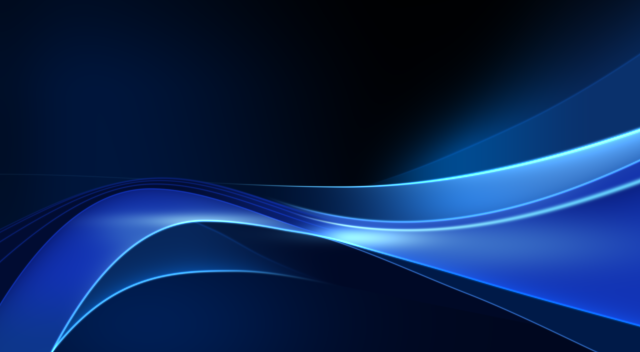
Reproduce this background procedurally as a Shadertoy shader.

```glsl
// Sweeping blue ribbons of light on a black and navy backdrop.
// Each edge is a two-part cubic curve; signed distances to the edges
// give the painted layers, their soft inner light and their bright rims.

const vec3 BLACK = vec3(0.0, 0.004, 0.015);
const vec3 NAVY = vec3(0.0, 0.085, 0.235);
const vec3 DEEP = vec3(0.0, 0.035, 0.15);
const vec3 STEEL = vec3(0.04, 0.2, 0.44);
const vec3 AZURE = vec3(0.0, 0.36, 0.69);
const vec3 ROYAL = vec3(0.07, 0.2, 0.71);
const vec3 INDIGO = vec3(0.04, 0.12, 0.49);
const vec3 HAZE = vec3(0.27, 0.5, 0.8);
const vec3 CYAN = vec3(0.4, 0.82, 1.0);
const vec3 ICE = vec3(0.66, 0.92, 1.0);
const float RIM = 0.0035; // half width of a bright rim
const int FOLDS = 5; // fine creases on the left ribbon

// Height and slope at x of a cubic from a to b with the end slopes s.
vec2 cubic(float x, vec2 a, vec2 b, vec2 s) {
  float w = b.x - a.x, t = clamp((x - a.x) / w, 0.0, 1.0), r = 1.0 - t;
  float rise = b.y - a.y;
  float h = a.y + rise * t * t * (3.0 - 2.0 * t) + w * t * r * (s.x * r - s.y * t);
  float k = 6.0 * t * r * rise / w + s.x * r * (1.0 - 3.0 * t) + s.y * t * (3.0 * t - 2.0);
  return vec2(h + k * (x - a.x - w * t), k);
}

// Signed distance above the curve through a, b and c.
float above(vec2 p, vec2 a, vec2 b, vec2 c, vec3 s) {
  vec2 f = p.x < b.x ? cubic(p.x, a, b, s.xy) : cubic(p.x, b, c, s.yz);
  return (p.y - f.x) / sqrt(1.0 + f.y * f.y);
}

float cover(float d) {
  float px = 1.0 / iResolution.y;
  return smoothstep(-px, px, d);
}

float rim(float d, float w) {
  w = max(w, 0.8 / iResolution.y);
  return exp(-d * d / (w * w));
}

// Light that fades with distance d from an edge.
float fall(float d, float w) { return exp(-max(d, 0.0) / w); }

float spot(vec2 p, float cx, float cy, float rx, float ry) {
  vec2 q = (p - vec2(cx, cy)) / vec2(rx, ry);
  return exp(-dot(q, q));
}

void mainImage(out vec4 fragColor, in vec2 fragCoord) {
  vec2 p = fragCoord / iResolution.y;
  float x = p.x;

  // Edges, from the top to the bottom of the canvas.
  float sheen = above(p, vec2(1.043, .474), vec2(1.469, .645), vec2(1.82, .848), vec3(.3, .47, .67));
  float crest = above(p, vec2(0, .505), vec2(.972, .469), vec2(1.82, .633), vec3(0, 0, .34));
  float middle = above(p, vec2(.735, .45), vec2(1.149, .37), vec2(1.82, .545), vec3(-.4, 0, .47));
  float blade = above(p, vec2(.806, .403), vec2(1.161, .346), vec2(1.82, .486), vec3(-.35, 0, .36));
  float veil = above(p, vec2(0, .348), vec2(.462, .495), vec2(.948, .372), vec3(.5, 0, -.27));
  float wave = above(p, vec2(0, .135), vec2(.427, .464), vec2(.948, .325), vec3(1.6, 0, -.25));
  float inner = above(p, vec2(.147, 0), vec2(.581, .372), vec2(.972, .313), vec3(1.9, 0, -.2));
  float arch = above(p, vec2(.147, 0), vec2(.664, .23), vec2(.972, .187), vec3(1.3, 0, -.2));
  float hem = above(p, vec2(.853, .348), vec2(1.327, .211), vec2(1.82, .073), vec3(-.3, -.3, -.27));
  float fringe = above(p, vec2(.853, .344), vec2(1.327, .166), vec2(1.694, 0), vec3(-.25, -.39, -.47));
  float crease = above(p, vec2(.604, .348), vec2(.75, .27), vec2(.98, .18), vec3(-.45, -.48, -.33));

  // Backdrop with a dark hollow right of the centre.
  vec3 col = mix(NAVY, BLACK, smoothstep(.3, 1.25, x + .25 * (p.y - .5)));
  col *= 1.0 - .4 * smoothstep(.72, 1.05, p.y);
  col *= 1.0 - .35 * spot(p, 0., .6, .14, .5);

  // Soft sheen behind the right ribbon.
  float rise = smoothstep(.98, 1.35, x), tint = smoothstep(1.25, 1.7, x);
  vec3 glow = mix(AZURE, STEEL, tint);
  col += glow * rise * .72 * exp(-pow(max(sheen, 0.0) / mix(.09, .19, tint), 1.3));
  col = mix(col, glow * mix(.85, 1.0, tint), cover(-sheen) * rise * .85);
  col += STEEL * rim(sheen, RIM) * rise * .2;

  // Upper ribbon: pale at the crest, darker towards the left.
  float right = smoothstep(.8, 1.75, x);
  vec3 band = mix(NAVY * .8, mix(STEEL, HAZE, right), smoothstep(.72, 1.35, x));
  band += CYAN * fall(-crest, .035) * right * .45;
  band += AZURE * .3 * spot(p, 1.32, .42, .25, .08);
  band = mix(band, STEEL * 1.5, .5 * fall(middle, .03) * right);
  col = mix(col, band, cover(-crest) * smoothstep(.55, .85, x));
  col += CYAN * rim(crest, RIM * (.6 + right)) * (.04 + .75 * smoothstep(.6, 1.05, x));

  // Middle ribbon.
  float join = smoothstep(.74, .98, x);
  band = mix(ROYAL, HAZE, .55 * fall(-middle, .05));
  band = mix(band, INDIGO * 1.3, .6 * smoothstep(1.45, 1.8, x));
  col = mix(col, band, cover(-middle) * join);
  col += CYAN * rim(middle, RIM) * .4 * join;

  // Lower right ribbon: saturated edges, a pale core, a bright blade on top.
  band = mix(ROYAL, INDIGO, smoothstep(1.3, 1.8, x) * fall(-blade, .08));
  band = mix(band, HAZE, .75 * spot(p, 1.36, .305, .42, .075));
  band = mix(band, ICE, .8 * spot(p, 1.03, .322, .19, .03));
  band += AZURE * .25 * fall(hem, .025);
  col = mix(col, band, cover(-blade) * join);
  col = mix(col, mix(ICE, CYAN, right), rim(blade, RIM * (.8 + 1.4 * right)) * join * .95);

  // Left wave: dark folded veil, then a glowing body.
  float left = 1.0 - smoothstep(.78, 1.0, x);
  col = mix(col, mix(DEEP, ROYAL, .08 + .5 * smoothstep(.5, .9, x)), cover(-veil) * left);
  band = mix(ROYAL, INDIGO, fall(-wave, .04));
  band = mix(band, STEEL * 1.1, (1.0 - smoothstep(0.0, .25, p.y)) * .7);
  band = mix(band, HAZE, fall(inner, .035) * .7 * smoothstep(.15, .4, x));
  band = mix(band, ICE, .65 * spot(p, .56, .372, .2, .02));
  band = mix(band, HAZE, .45 * spot(p, .37, .345, .1, .05));
  col = mix(col, band, cover(-wave) * left);
  for (int i = 0; i < FOLDS; i++) {
    float t = float(i) / float(FOLDS - 1);
    col += ROYAL * rim(mix(veil, wave, t * t), RIM * .7) * left * (.15 + .2 * t);
  }

  // Floor below the ribbons, with a second arch at the left.
  float edge = mix(inner, hem, smoothstep(.8, 1.0, x));
  float fade = 1.0 - smoothstep(.5, .98, x);
  vec3 ground = mix(DEEP, STEEL, fade * .7);
  ground += STEEL * (.3 * rim(crease, RIM) - .2 * cover(crease)) * fade;
  ground += AZURE * .4 * fall(arch, .03) * fade;
  vec3 pit = mix(DEEP * .8, NAVY * 1.4, spot(p, .42, .08, .48, .28));
  ground = mix(ground, pit, cover(-arch)) + CYAN * rim(arch, RIM) * .65 * fade;
  ground = mix(ground, NAVY * 1.2, cover(fringe) * smoothstep(.85, 1.1, x));
  ground += HAZE * rim(fringe, RIM * .7) * .5 * join;
  col = mix(col, ground, cover(-edge));
  col += mix(CYAN, AZURE, smoothstep(.9, 1.3, x)) * rim(edge, RIM) * .6;

  // Flare where the ribbons meet.
  col += CYAN * .22 * spot(p, .96, .335, .16, .025);
  fragColor = vec4(clamp(col, 0.0, 1.0), 1.0);
}
```
